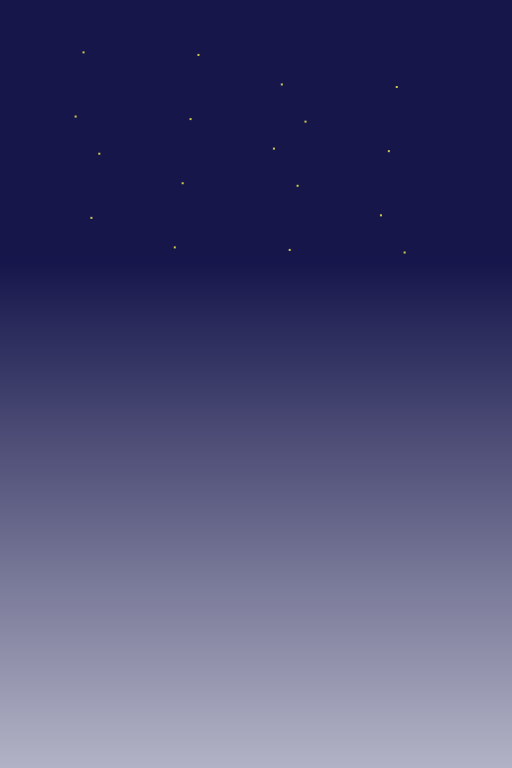
Give the GLSL for this background, as a WebGL 1 fragment shader.

```glsl
precision highp float;
// Night sky: deep indigo above, fading to pale lavender haze below, with tiny yellow stars.

uniform vec2 u_resolution;

#define NIGHT_COLOR vec3(0.086, 0.086, 0.296)
#define HAZE_COLOR vec3(0.700, 0.700, 0.775)
#define STAR_COLOR vec3(0.80, 0.80, 0.30)
#define HAZE_TOP 0.66
#define STAR_COUNT 17
#define STAR_HALF_SIZE 0.0013
#define STAR_AREA_MIN vec2(0.14, 0.657)
#define STAR_AREA_MAX vec2(0.93, 0.956)
#define SCATTER_STEP vec2(0.754878, 0.569840)

// Evenly spread position of a star, in 0..1 canvas units
vec2 starPosition(float index) {
  vec2 spread = fract(0.5 + index * SCATTER_STEP);
  return mix(STAR_AREA_MIN, STAR_AREA_MAX, spread);
}

// Coverage of a small square star; offset is in canvas heights
float starMask(vec2 offset, float pixel) {
  vec2 edge = abs(offset) - STAR_HALF_SIZE;
  vec2 coverage = clamp(0.5 - edge / pixel, 0.0, 1.0);
  return coverage.x * coverage.y;
}

void main() {
  vec2 uv = gl_FragCoord.xy / u_resolution;
  vec2 aspect = vec2(u_resolution.x / u_resolution.y, 1.0);
  float pixel = 1.0 / u_resolution.y;

  // Flat night sky above a linear haze
  float haze = clamp(1.0 - uv.y / HAZE_TOP, 0.0, 1.0);
  vec3 color = mix(NIGHT_COLOR, HAZE_COLOR, haze);

  // Scattered stars
  float stars = 0.0;
  for (int i = 0; i < STAR_COUNT; i++) {
    vec2 offset = (uv - starPosition(float(i))) * aspect;
    stars = max(stars, starMask(offset, pixel));
  }
  color = mix(color, STAR_COLOR, stars);

  gl_FragColor = vec4(color, 1.0);
}
```
